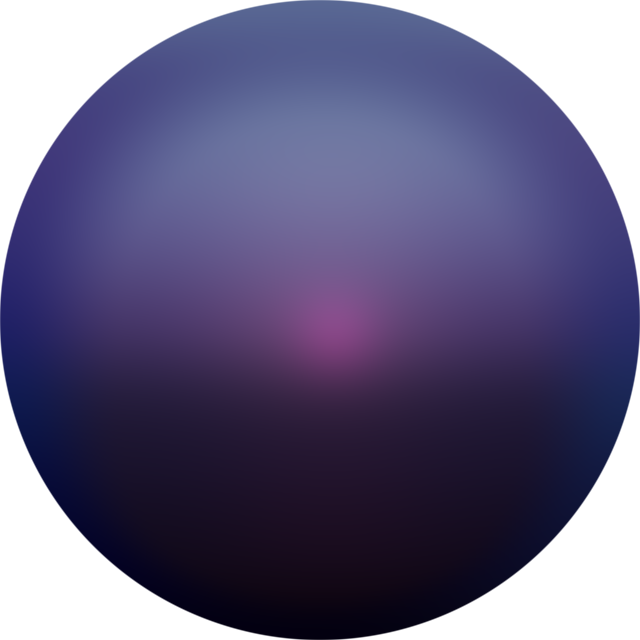
Give the GLSL for this background, as a WebGL 2 fragment shader.

```glsl
#version 300 es
precision highp float;
// A dusky sphere on white: a vertical sky-to-night ramp fills the disc,
// soft elliptical glows light its middle, and a second ramp of
// indigo tones is blended in towards the rim.

uniform vec2 u_resolution;
out vec4 fragColor;

const int STOPS = 9;

// Colours from bottom to top, evenly spaced
const vec3 BODY[STOPS] = vec3[STOPS](
    vec3(0.025, 0.005, 0.035), vec3(0.060, 0.035, 0.100),
    vec3(0.090, 0.065, 0.160), vec3(0.140, 0.110, 0.235),
    vec3(0.265, 0.210, 0.410), vec3(0.340, 0.320, 0.535),
    vec3(0.365, 0.395, 0.590), vec3(0.360, 0.420, 0.595),
    vec3(0.350, 0.410, 0.580));

const vec3 RIM[STOPS] = vec3[STOPS](
    vec3(0.010, 0.000, 0.060), vec3(0.015, 0.010, 0.140),
    vec3(0.030, 0.045, 0.220), vec3(0.060, 0.100, 0.310),
    vec3(0.130, 0.130, 0.400), vec3(0.200, 0.180, 0.450),
    vec3(0.250, 0.220, 0.480), vec3(0.280, 0.280, 0.510),
    vec3(0.350, 0.410, 0.580));

// Catmull-Rom interpolation through evenly spaced colour stops
vec3 ramp(vec3 stops[STOPS], float t) {
    float s = clamp(t, 0.0, 1.0) * float(STOPS - 1);
    int i = min(int(s), STOPS - 2);
    float f = s - float(i);
    vec3 a = stops[max(i - 1, 0)];
    vec3 b = stops[i];
    vec3 c = stops[i + 1];
    vec3 d = stops[min(i + 2, STOPS - 1)];
    return b + 0.5 * f * (c - a + f * (2.0 * a - 5.0 * b + 4.0 * c - d
                          + f * (3.0 * (b - c) + d - a)));
}

// Gaussian falloff around an elliptical centre
float glow(vec2 p, vec2 center, vec2 spread) {
    vec2 q = (p - center) / spread;
    return exp(-dot(q, q));
}

void main() {
    float side = min(u_resolution.x, u_resolution.y);
    vec2 p = (gl_FragCoord.xy - 0.5 * u_resolution) / side + 0.5;
    float radius = length(p - 0.5);

    // Body and its inner lights
    vec3 color = ramp(BODY, p.y);
    color += vec3(0.09, 0.08, 0.05) * glow(p, vec2(0.52, 0.71), vec2(0.25, 0.15));
    color += vec3(0.14, 0.07, 0.06) * glow(p, vec2(0.51, 0.49), vec2(0.19, 0.12));
    color += vec3(0.13, 0.01, 0.08) * glow(p, vec2(0.525, 0.475), vec2(0.07));
    color += vec3(0.04, 0.01, 0.01) * glow(p, vec2(0.52, 0.22), vec2(0.20, 0.18));

    // Indigo rim, thinner below and paler on the right
    vec3 rimColor = ramp(RIM, p.y);
    rimColor += vec3(0.04, 0.05, 0.02) * smoothstep(0.5, 1.0, p.x);
    float rimStart = mix(0.42, 0.30, smoothstep(0.1, 0.5, p.y));
    color = mix(color, rimColor, smoothstep(rimStart, 0.5, radius));

    // Disc with a smooth edge on white
    float pixel = 1.0 / side;
    float outside = smoothstep(-pixel, pixel, radius - 0.5);
    fragColor = vec4(mix(clamp(color, 0.0, 1.0), vec3(1.0), outside), 1.0);
}
```
